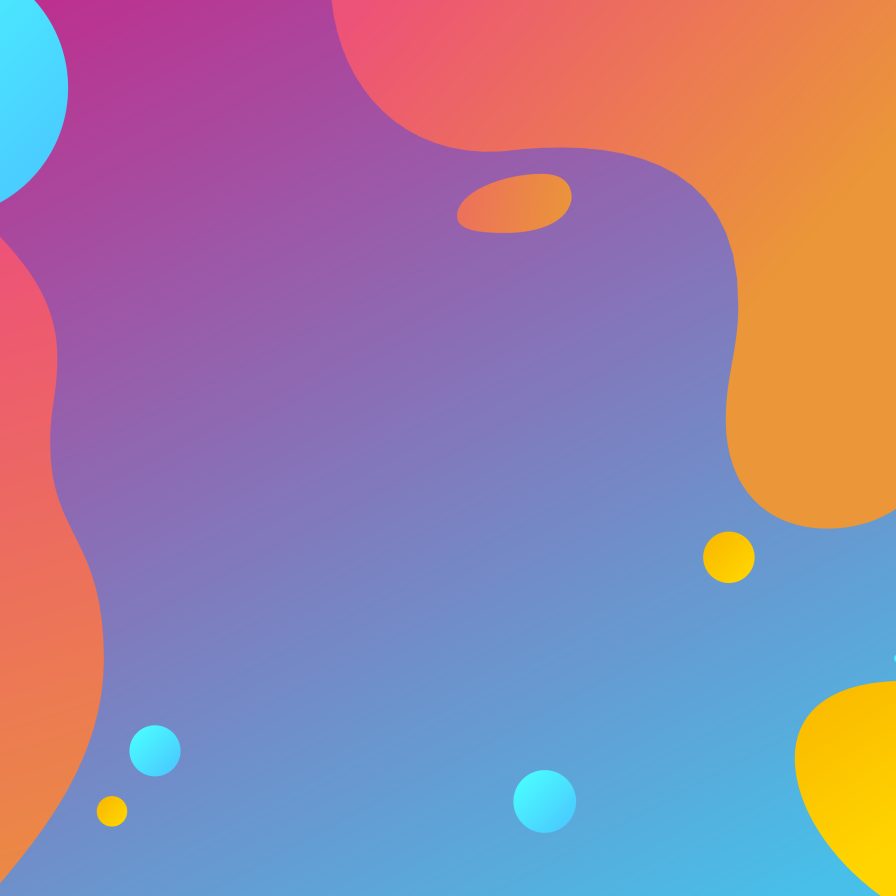
Write a Shadertoy shader that draws this background.

```glsl
// Flat liquid backdrop: warm blobs, a drop and small discs over a magenta to sky-blue gradient.
#define MAGENTA vec3(0.74, 0.19, 0.56)
#define SKY vec3(0.28, 0.75, 0.91)
#define PINK vec3(0.93, 0.32, 0.47)
#define ORANGE vec3(0.92, 0.59, 0.22)
#define AMBER vec3(0.98, 0.73, 0.00)
#define YELLOW vec3(1.00, 0.83, 0.00)
#define AQUA vec3(0.29, 0.98, 1.00)
#define AZURE vec3(0.29, 0.80, 1.00)
#define CURVE_STEPS 16
#define EDGE_PIXELS 0.7

// Closed outline drawn with a pen: squared distance, and side (-1 inside, +1 outside)
struct Outline { vec2 pen; float dist2; float side; };

Outline moveTo(vec2 start) {
    return Outline(start, 1e3, 1.0);
}

void lineTo(inout Outline o, vec2 p, vec2 end) {
    vec2 edge = end - o.pen, rel = p - o.pen;
    vec2 gap = rel - edge * clamp(dot(rel, edge) / dot(edge, edge), 0.0, 1.0);
    o.dist2 = min(o.dist2, dot(gap, gap));
    // Flip the side whenever a ray to the right crosses this edge
    if ((o.pen.y > p.y) != (end.y > p.y) && rel.x < edge.x * rel.y / edge.y) o.side = -o.side;
    o.pen = end;
}

// Cubic Bezier from the pen position
void curveTo(inout Outline o, vec2 p, vec2 b, vec2 c, vec2 d) {
    vec2 a = o.pen;
    for (int i = 1; i <= CURVE_STEPS; i++) {
        float t = float(i) / float(CURVE_STEPS), s = 1.0 - t;
        lineTo(o, p, s*s*s*a + 3.0*s*s*t*b + 3.0*s*t*t*c + t*t*t*d);
    }
}

float signedDistance(Outline o) {
    return o.side * sqrt(o.dist2);
}

float upperBlob(vec2 p) {
    Outline o = moveTo(vec2(0.365, 1.04));
    lineTo(o, p, vec2(0.370, 1.0));
    curveTo(o, p, vec2(0.380, 0.902), vec2(0.449, 0.824), vec2(0.560, 0.831));
    curveTo(o, p, vec2(0.677, 0.846), vec2(0.826, 0.831), vec2(0.824, 0.659));
    curveTo(o, p, vec2(0.824, 0.609), vec2(0.810, 0.581), vec2(0.810, 0.531));
    curveTo(o, p, vec2(0.810, 0.456), vec2(0.855, 0.410), vec2(0.923, 0.410));
    curveTo(o, p, vec2(0.953, 0.410), vec2(0.979, 0.418), vec2(1.0, 0.432));
    lineTo(o, p, vec2(1.04, 0.47));
    lineTo(o, p, vec2(1.04, 1.04));
    lineTo(o, p, vec2(0.365, 1.04));
    return signedDistance(o);
}

float leftBlob(vec2 p) {
    Outline o = moveTo(vec2(-0.04, 0.779));
    lineTo(o, p, vec2(0.0, 0.736));
    curveTo(o, p, vec2(0.039, 0.694), vec2(0.065, 0.655), vec2(0.064, 0.596));
    curveTo(o, p, vec2(0.063, 0.557), vec2(0.056, 0.544), vec2(0.056, 0.505));
    curveTo(o, p, vec2(0.056, 0.401), vec2(0.116, 0.401), vec2(0.116, 0.264));
    curveTo(o, p, vec2(0.116, 0.154), vec2(0.046, 0.069), vec2(0.0, 0.014));
    lineTo(o, p, vec2(-0.04, -0.03));
    lineTo(o, p, vec2(-0.04, 0.779));
    return signedDistance(o);
}

float cornerBlob(vec2 p) {
    Outline o = moveTo(vec2(1.04, 0.24));
    lineTo(o, p, vec2(1.0, 0.24));
    curveTo(o, p, vec2(0.918, 0.237), vec2(0.887, 0.199), vec2(0.887, 0.154));
    curveTo(o, p, vec2(0.887, 0.102), vec2(0.924, 0.043), vec2(0.983, 0.0));
    lineTo(o, p, vec2(1.04, -0.04));
    lineTo(o, p, vec2(1.04, 0.24));
    return signedDistance(o);
}

float drop(vec2 p) {
    Outline o = moveTo(vec2(0.510, 0.759));
    curveTo(o, p, vec2(0.510, 0.785), vec2(0.560, 0.806), vec2(0.605, 0.806));
    curveTo(o, p, vec2(0.629, 0.806), vec2(0.638, 0.794), vec2(0.638, 0.779));
    curveTo(o, p, vec2(0.635, 0.753), vec2(0.603, 0.740), vec2(0.564, 0.740));
    curveTo(o, p, vec2(0.534, 0.740), vec2(0.510, 0.743), vec2(0.510, 0.759));
    return signedDistance(o);
}

// Position along a linear gradient between two points
float ramp(vec2 p, vec2 from, vec2 to) {
    vec2 axis = to - from;
    return clamp(dot(p - from, axis) / dot(axis, axis), 0.0, 1.0);
}

void paint(inout vec3 color, vec3 ink, float dist) {
    float edge = EDGE_PIXELS / iResolution.y;
    color = mix(color, ink, 1.0 - smoothstep(-edge, edge, dist));
}

// Disc shaded from its upper left to its lower right
void paintDisc(inout vec3 color, vec2 p, vec2 center, float radius, vec3 light, vec3 deep) {
    vec2 corner = radius * vec2(-0.7, 0.7);
    paint(color, mix(light, deep, ramp(p, center + corner, center - corner)), length(p - center) - radius);
}

void mainImage(out vec4 fragColor, in vec2 fragCoord) {
    vec2 p = fragCoord / iResolution.y;
    vec3 color = mix(MAGENTA, SKY, ramp(p, vec2(0.012, 0.977), vec2(0.612, -0.146)));

    // Large blobs and the drop
    paint(color, mix(PINK, ORANGE, ramp(p, vec2(0.37, 0.96), vec2(0.788, 0.592))), upperBlob(p));
    paint(color, mix(PINK, ORANGE, ramp(p, vec2(0.0, 0.74), vec2(0.258, -0.077))), leftBlob(p));
    paint(color, mix(AMBER, YELLOW, ramp(p, vec2(0.90, 0.22), vec2(1.0, 0.06))), cornerBlob(p));
    paint(color, mix(PINK, ORANGE, ramp(p, vec2(0.41, 0.79), vec2(0.64, 0.75))), drop(p));

    // Discs
    paintDisc(color, p, vec2(-0.070, 0.902), 0.146, AQUA, AZURE);
    paintDisc(color, p, vec2(0.173, 0.162), 0.0285, AQUA, AZURE);
    paintDisc(color, p, vec2(0.608, 0.1055), 0.035, AQUA, AZURE);
    paintDisc(color, p, vec2(1.003, 0.265), 0.005, AQUA, AZURE);
    paintDisc(color, p, vec2(0.8135, 0.378), 0.0287, AMBER, YELLOW);
    paintDisc(color, p, vec2(0.125, 0.0945), 0.017, AMBER, YELLOW);
    fragColor = vec4(color, 1.0);
}
```
